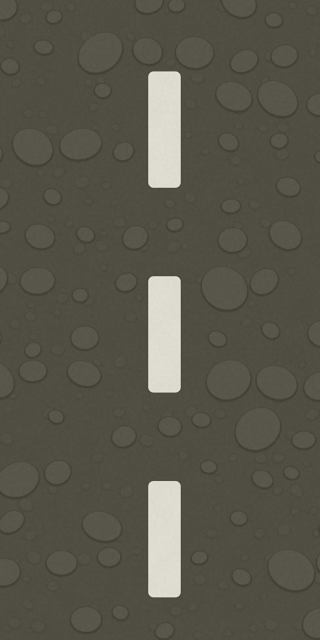
Give the GLSL for this pattern, as a Shadertoy shader.

```glsl
// Dashed road centre line on dark asphalt scattered with rounded pebbles.

const float LANE_X = 0.514;        // centre of the painted line
const float DASH_PERIOD = 0.640;   // canvas is one unit wide, two high
const float DASH_PHASE = 0.315;    // height of the lowest dash centre
const vec2 DASH_HALF = vec2(0.0508, 0.1818);
const float DASH_CORNER = 0.017;

const vec3 ASPHALT = vec3(0.314, 0.303, 0.262);
const vec3 PEBBLE = vec3(0.350, 0.340, 0.295);
const vec3 RIM = vec3(0.258, 0.248, 0.208);
const vec3 PAINT = vec3(0.870, 0.860, 0.815);

vec2 hash22(vec2 p) {
    vec3 q = fract(vec3(p.xyx) * vec3(0.1031, 0.1030, 0.0973));
    q += dot(q, q.yzx + 33.33);
    return fract((q.xx + q.yz) * q.zy);
}

float cornerGradient(vec2 cell, vec2 offset) {
    float angle = 6.2832 * hash22(cell + 57.0).x;
    return dot(vec2(cos(angle), sin(angle)), offset);
}

float gradientNoise(vec2 p) {
    vec2 i = floor(p), f = fract(p), e = vec2(1.0, 0.0);
    vec2 u = f * f * f * (f * (f * 6.0 - 15.0) + 10.0);
    float low = mix(cornerGradient(i, f), cornerGradient(i + e, f - e), u.x);
    float high = mix(cornerGradient(i + e.yx, f - e.yx),
                     cornerGradient(i + e.xx, f - e.xx), u.x);
    return mix(low, high, u.y);
}

float roundedBox(vec2 p, vec2 halfSize, float corner) {
    vec2 d = abs(p) - halfSize + corner;
    return length(max(d, 0.0)) + min(max(d.x, d.y), 0.0) - corner;
}

float ellipseDistance(vec2 p, vec2 radii) {
    float k = length(p / radii);
    return k * (k - 1.0) / max(length(p / (radii * radii)), 0.001);
}

float dashDistance(vec2 p) {
    float y = mod(p.y - DASH_PHASE + 0.5 * DASH_PERIOD, DASH_PERIOD) - 0.5 * DASH_PERIOD;
    return roundedBox(vec2(p.x - LANE_X, y), DASH_HALF, DASH_CORNER);
}

float fill(float distance, float softness) {
    return 1.0 - smoothstep(-softness, softness, distance);
}

// Returns pebble body coverage in x and surrounding rim coverage in y.
vec2 pebbleLayer(vec2 p, float cell, vec2 radiusRange, float density, float seed, float pixel) {
    vec2 cover = vec2(0.0);
    for (int j = -1; j <= 1; j++) {
        float row = floor(p.y / cell) + float(j);
        float shift = hash22(vec2(row + 40.0, seed)).x;
        for (int i = -1; i <= 1; i++) {
            vec2 id = vec2(floor(p.x / cell + shift) + float(i), row);
            vec2 size = hash22(id + seed);
            vec2 shape = hash22(id + seed + 91.7);
            vec2 jitter = hash22(id + seed + 173.3) * 2.0 - 1.0;

            // Larger stones wander less, so neighbours stay apart.
            float radius = mix(radiusRange.x, radiusRange.y, pow(size.x, 1.8));
            vec2 room = max(vec2(0.47 * cell) - radius * vec2(1.0, 0.84), 0.0);
            vec2 centre = (id + 0.5 - vec2(shift, 0.0)) * cell + jitter * room;
            radius = min(radius, 0.030 + 0.3 * abs(centre.x - LANE_X));
            if (size.y > density || dashDistance(centre) < radius + 0.012) continue;

            float angle = (shape.x - 0.5) * 1.3;
            mat2 turn = mat2(cos(angle), -sin(angle), sin(angle), cos(angle));
            vec2 radii = radius * vec2(1.0, mix(0.72, 0.88, shape.y));
            float body = ellipseDistance(turn * (p - centre), radii);
            float drop = 0.04 * radius + 0.001;
            float rim = ellipseDistance(turn * (p - centre + vec2(0.0, drop)), radii + 0.0045);
            cover = max(cover, vec2(fill(body, max(pixel, 0.0025)),
                                    fill(rim, max(pixel, 0.0035))));
        }
    }
    return cover;
}

vec3 layPebbles(vec3 ground, vec2 cover, float strength) {
    vec3 stone = mix(ground, RIM, cover.y * strength);
    return mix(stone, mix(ground, PEBBLE, strength), cover.x);
}

void mainImage(out vec4 fragColor, in vec2 fragCoord) {
    vec2 p = fragCoord / iResolution.x;
    float pixel = 0.75 / iResolution.x;

    // Asphalt with faint gravel below the larger stones
    float grain = gradientNoise(p * 115.0) + 0.6 * gradientNoise(p * 61.0 + 9.0);
    float mottling = gradientNoise(p * 13.0 + 3.0);
    vec3 color = ASPHALT + 0.006 * mottling;
    vec2 gravel = pebbleLayer(p, 0.074, vec2(0.010, 0.022), 0.5, 12.0, pixel);
    vec2 stones = pebbleLayer(p, 0.147, vec2(0.023, 0.075), 0.88, 31.0, pixel);
    color = layPebbles(color, gravel, 0.3);
    color = layPebbles(color, stones, 0.9);
    color += 0.014 * grain;

    // Painted dashes with a soft contact shadow and a paler edge
    float dash = dashDistance(p);
    color *= 1.0 - 0.12 * fill(dash - 0.003, 0.005);
    vec3 paint = PAINT + 0.016 * grain + 0.012 * mottling;
    paint += 0.025 * smoothstep(-0.007, -0.002, dash);
    color = mix(color, paint, fill(dash, pixel));

    fragColor = vec4(color, 1.0);
}
```
